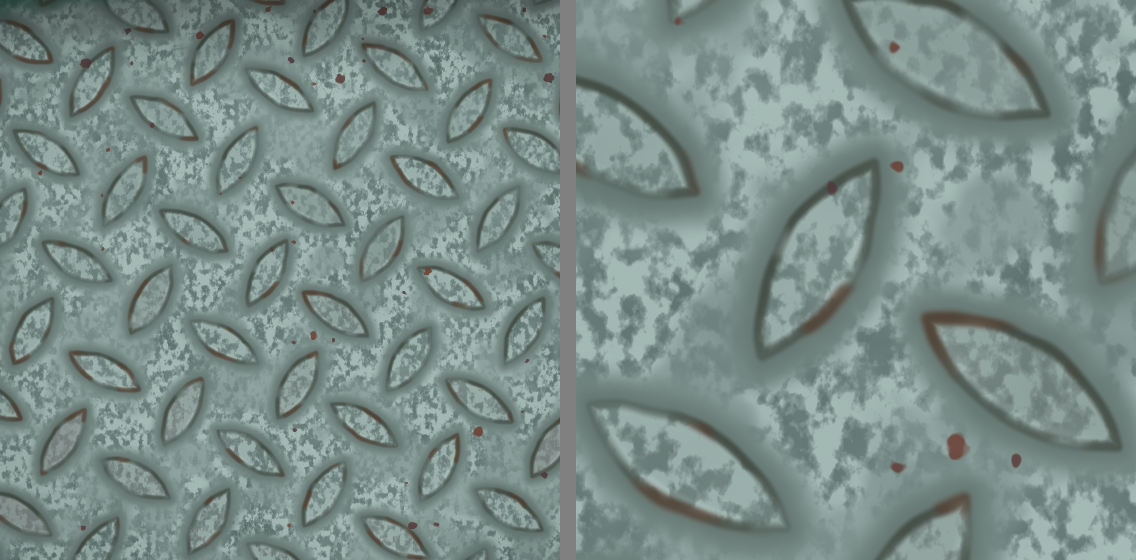
Left, the full canvas; right, a detail of the centre.
Reproduce this texture procedurally as a Shadertoy shader.

```glsl
const mat2 LATTICE = mat2(0.2045, 0.0469, 0.0508, -0.1986);

float hash(vec2 p) {
    vec3 q = fract(p.xyx * vec3(0.1031, 0.1030, 0.0973));
    q += dot(q, q.yzx + 33.33);
    return fract((q.x + q.y) * q.z);
}

float noise(vec2 p) {
    vec2 i = floor(p), f = fract(p);
    f = f * f * (3.0 - 2.0 * f);
    return mix(mix(hash(i), hash(i + vec2(1, 0)), f.x),
               mix(hash(i + vec2(0, 1)), hash(i + vec2(1, 1)), f.x), f.y);
}

float fbm(vec2 p) {
    float sum = 0.0, amp = 0.5;
    for (int i = 0; i < 4; i++) {
        sum += amp * noise(p);
        p = mat2(1.6, 1.2, -1.2, 1.6) * p + 17.3;
        amp *= 0.5;
    }
    return sum / 0.9375;
}

// Signed distance to a pointed lens lying along x
float lens(vec2 p, float halfLength, float halfWidth) {
    p = abs(p);
    float radius = (halfLength * halfLength + halfWidth * halfWidth) / (2.0 * halfWidth);
    float offset = radius - halfWidth;
    return (p.x - halfLength) * offset > p.y * halfLength
        ? length(p - vec2(halfLength, 0.0))
        : length(p + vec2(0.0, offset)) - radius;
}

// Nearest raised tread of one family: distance, side of its axis, random id
vec3 tread(vec2 p, vec2 origin, float angle, float halfLength, float seed) {
    vec2 cell = round(inverse(LATTICE) * (p - origin));
    vec2 key = cell + 40.0 + seed;
    vec2 q = p - origin - LATTICE * cell;
    q -= 0.007 * (vec2(hash(key + 3.1), hash(key + 7.7)) - 0.5);
    angle += 0.1 * (hash(key + 5.3) - 0.5);
    float c = cos(angle), s = sin(angle);
    q = mat2(c, -s, s, c) * q;
    float width = 0.0245 + 0.003 * (hash(key + 9.2) - 0.5);
    return vec3(lens(q, halfLength, width), q.y / width, hash(key));
}

void mainImage(out vec4 fragColor, in vec2 fragCoord) {
    vec2 p = fragCoord / iResolution.y;
    float px = 1.0 / iResolution.y;

    // Two crossing families, bent slightly at the left
    vec2 bent = p + vec2(0.008, 0.013) * smoothstep(0.3, 0.1, p.x);
    bent += 0.003 * (vec2(noise(p * 45.0), noise(p * 45.0 + 31.0)) - 0.5);
    vec3 falling = tread(bent, vec2(0.551, 0.637), -0.57, 0.068, 0.0);
    vec3 rising = tread(bent, vec2(0.6825, 0.559), 1.02, 0.066, 100.0);
    vec3 t = falling.x < rising.x ? falling : rising;
    float d = t.x;
    float inside = smoothstep(0.002 + px, -0.002 - px, d);

    // Painted ground with soft stains
    float broad = fbm(p * 9.0);
    float medium = fbm(p * 38.0 + 5.0);
    vec3 col = vec3(0.50, 0.58, 0.565) + 0.13 * (broad - 0.5) + 0.08 * (medium - 0.5);
    col = mix(col, vec3(0.51, 0.55, 0.54), inside * t.z * smoothstep(0.8, 0.1, p.y));

    // Fine pale speckles, worn away beside the treads
    float grain = fbm(p * vec2(135.0, 105.0));
    float patches = smoothstep(0.36, 0.58, fbm(p * 17.0 + 60.0));
    float openGround = smoothstep(0.008, 0.030, d);
    float cover = openGround * (0.3 + 0.7 * patches) + inside * (0.85 - 0.5 * t.z);
    float flecks = smoothstep(0.44, 0.60, grain);
    col = mix(col, vec3(0.66, 0.75, 0.73), 0.85 * flecks * cover);
    col -= 0.09 * smoothstep(0.46, 0.32, grain) * cover;

    // Shaded foot and dark uneven rim
    float foot = smoothstep(0.024, 0.001, d) * (1.0 - inside);
    col = mix(col, vec3(0.37, 0.435, 0.415), foot * (0.55 + 0.4 * broad));
    float wear = 0.45 + 0.55 * smoothstep(0.25, 0.6, noise(p * 40.0 + 9.0));
    float rim = smoothstep(0.0045 + px, 0.0008, abs(d));
    rim *= wear * (0.82 + 0.18 * clamp(t.y, -1.0, 1.0));
    col = mix(col, vec3(0.24, 0.275, 0.24), 0.85 * rim);
    float glint = smoothstep(0.004, 0.0, abs(d + 0.006)) * smoothstep(0.0, -0.7, t.y);
    col += 0.05 * glint * wear;

    // Rust along the rims, heavier toward the top
    float rust = smoothstep(0.60, 0.78, noise(p * 27.0 + 80.0) + 0.12 * smoothstep(0.6, 1.0, p.y));
    col = mix(col, vec3(0.34, 0.23, 0.17), 0.6 * rust * smoothstep(0.007, 0.001, abs(d)));

    // Scattered rust spots
    vec2 spotCell = floor(p * 24.0);
    float chance = 0.05 + 0.12 * smoothstep(0.7, 1.0, p.y);
    if (hash(spotCell + 211.0) < chance) {
        vec2 center = 0.3 + 0.4 * vec2(hash(spotCell + 17.0), hash(spotCell + 53.0));
        float size = mix(0.04, 0.22, pow(hash(spotCell + 91.0), 3.0));
        float r = length(fract(p * 24.0) - center) + 0.12 * (noise(p * 190.0) - 0.5);
        vec3 spotColor = mix(vec3(0.44, 0.25, 0.20), vec3(0.30, 0.22, 0.23), hash(spotCell + 7.0));
        col = mix(col, spotColor, 0.85 * smoothstep(size + 0.05, size - 0.02, r));
    }

    // Dim upper edge, deep green in the left corner
    float shade = smoothstep(0.83, 1.0, p.y + 0.12 * (broad - 0.5) - 0.04 * p.x);
    col *= 1.0 - 0.28 * shade;
    float corner = smoothstep(0.95, 1.01, p.y - 0.12 * p.x + 0.04 * (medium - 0.5));
    col = mix(col, vec3(0.13, 0.26, 0.22), 0.85 * corner);
    col *= 1.0 - 0.10 * smoothstep(0.35, 0.75, length(p - vec2(0.55, 0.48)));

    fragColor = vec4(clamp(col, 0.0, 1.0), 1.0);
}
```
